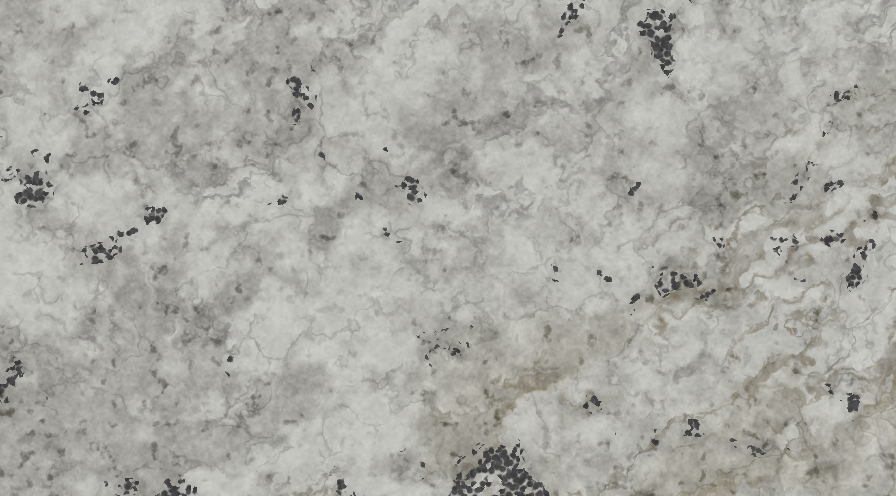
A Shadertoy shader for this texture:

```glsl
float hash(vec2 p) {
    vec3 h = fract(vec3(p.xyx) * 0.1031);
    h += dot(h, h.yzx + 33.33);
    return fract((h.x + h.y) * h.z);
}

float noise(vec2 p) {
    vec2 i = floor(p), f = fract(p);
    f = f * f * (3.0 - 2.0 * f);
    return mix(mix(hash(i), hash(i + vec2(1, 0)), f.x),
               mix(hash(i + vec2(0, 1)), hash(i + 1.0), f.x), f.y);
}

float fbm(vec2 p) {
    float sum = 0.0, amp = 0.5;
    for (int i = 0; i < 5; i++) {
        sum += amp * noise(p);
        p = mat2(1.6, 1.2, -1.2, 1.6) * p + 17.3;
        amp *= 0.5;
    }
    return sum / 0.97;
}

// Nearest distance, gap to the second nearest, random id of the cell
vec3 cells(vec2 p) {
    vec2 base = floor(p);
    float near = 9.0, second = 9.0, id = 0.0;
    for (int y = -1; y <= 1; y++)
    for (int x = -1; x <= 1; x++) {
        vec2 c = base + vec2(x, y);
        float d = length(c + vec2(hash(c + 3.7), hash(c + 51.2)) - p);
        if (d < near) {
            second = near;
            near = d;
            id = hash(c + 90.4);
        } else {
            second = min(second, d);
        }
    }
    return vec3(near, second - near, id);
}

void mainImage(out vec4 fragColor, in vec2 fragCoord) {
    vec2 p = fragCoord / iResolution.y;
    vec2 warp = vec2(fbm(p * 4.0 + 5.0), fbm(p * 4.0 + 31.0)) - 0.5;
    vec2 crumble = vec2(fbm(p * 30.0), fbm(p * 30.0 + 60.0)) - 0.5;

    // Coordinates along and across the diagonal flow
    vec2 w = p + 0.2 * warp;
    vec2 flow = vec2(dot(w, vec2(0.85, 0.53)), dot(w, vec2(-0.53, 0.85)));

    // Pale feldspar chunks in a grey matrix
    float zone = fbm(flow * vec2(3.0, 8.0) + crumble * 0.5 + 11.0);
    float chunk = fbm(p * 17.0 + crumble + 40.0);
    float grey = smoothstep(0.38, 0.62, 0.5 * zone + 0.5 * chunk);
    vec3 plate = cells(w * 10.0 + crumble * 0.8);
    grey = clamp(grey + 0.4 * (plate.z - 0.5), 0.0, 1.0);
    vec3 color = mix(vec3(0.760, 0.760, 0.742), vec3(0.638, 0.634, 0.614), grey);

    // Crumbly seams around the plates
    float seam = 1.0 - smoothstep(0.0, 0.13, plate.y);
    color -= 0.09 * seam * smoothstep(0.4, 0.65, noise(p * 21.0 + 8.0));

    // Brownish veins, strongest toward the lower right
    float warm = 1.0 - smoothstep(-0.45, -0.10, flow.y);
    float ridge = abs(fbm(flow * vec2(4.0, 13.0) + crumble * 0.9 + 70.0) - 0.5);
    float vein = 1.0 - smoothstep(0.0, 0.075, ridge);
    vein *= smoothstep(0.42, 0.62, fbm(flow * vec2(4.0, 6.0) + 25.0) + 0.07 * warm);
    vein *= 0.3 + 0.7 * noise(p * 60.0);
    color = mix(color, mix(vec3(0.48, 0.475, 0.46), vec3(0.48, 0.45, 0.39), warm), 0.8 * vein);
    color -= vec3(0.0, 0.006, 0.024) * warm * smoothstep(0.4, 0.65, zone);

    // Grainy mottling and small pits
    float grain = 0.14 * (fbm(p * 42.0 + 33.0) - 0.5) + 0.05 * (noise(p * 120.0 + 9.0) - 0.5)
                + 0.04 * (noise(p * 230.0 + 4.0) - 0.5);
    color += grain * (0.7 + 0.5 * grey);
    float pit = smoothstep(0.62, 0.82, fbm(p * 48.0 + 80.0));
    color -= vec3(0.20, 0.205, 0.215) * pit * (0.35 + 0.65 * grey);

    // Small ragged clusters of black mica flakes
    float cluster = fbm(flow * vec2(7.5, 10.0) + 130.0) + 0.14 * (noise(p * 30.0) - 0.5);
    float density = 0.008 + 0.9 * smoothstep(0.665, 0.79, cluster);
    vec3 flake = cells(p * 88.0 + crumble * 1.2);
    float mica = smoothstep(0.0, 0.06, density - flake.z);
    mica *= 1.0 - smoothstep(0.4, 0.85, flake.x);
    vec3 black = vec3(0.27, 0.27, 0.275) + 0.12 * (noise(p * 120.0) - 0.5);
    color = mix(color, black, 0.92 * mica);
    color -= 0.03 * smoothstep(0.58, 0.72, cluster);

    fragColor = vec4(clamp(color, 0.0, 1.0), 1.0);
}
```
